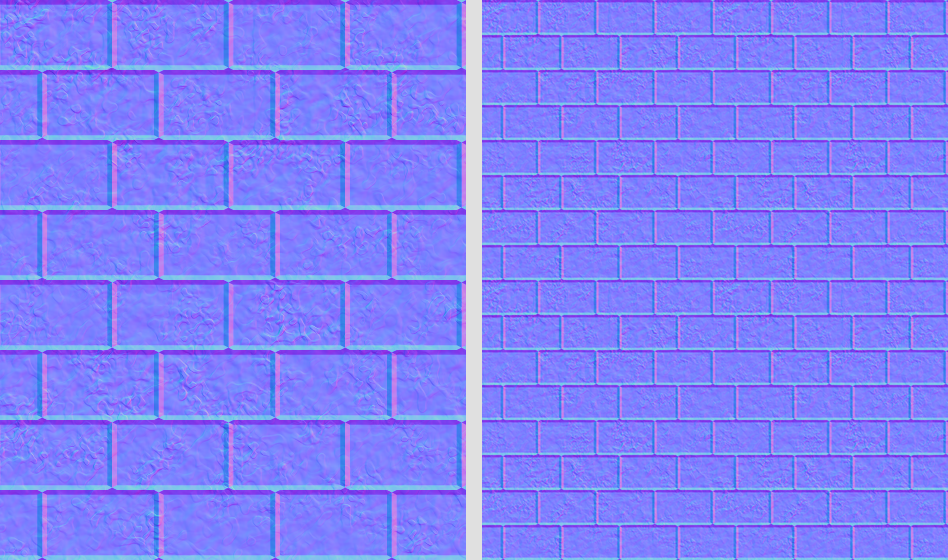
Left, the tile; right, the same tile 2 across and 2 down.
Reproduce this texture map procedurally as a Shadertoy shader.

```glsl
// Tangent-space normal map of a running-bond brick wall with pitted, flaked faces.
// Bevel slopes come from distances to the joints; surface slopes are the finite
// differences of a wrapping gradient-noise height field. Tiles in both directions.

#define COLS 4.0
#define ROWS 8.0
#define JOINT_EVEN 0.3625   // joint position in even rows, in bricks
#define JOINT_ODD 0.9625    // joint position in odd rows, in bricks
#define BEVEL 0.0103        // bevel width, in canvas widths
#define BEVEL_SLOPE 0.62
#define NOTCH 0.5           // depth of the notch at T-junctions, in bevels
#define ROUGHNESS 0.085
#define FLAKE_HEIGHT 0.0011
#define WARP 0.0035

float hash(vec2 p) {
    vec3 q = fract(p.xyx * vec3(0.1031, 0.1030, 0.0973));
    q += dot(q, q.yzx + 33.33);
    return fract((q.x + q.y) * q.z);
}

// Gradient noise that repeats after a whole number of cells
float cornerNoise(vec2 cell, vec2 f, vec2 corner, vec2 period) {
    float angle = 6.2832 * hash(mod(cell + corner, period) + period);
    return dot(vec2(cos(angle), sin(angle)), f - corner);
}

float noise(vec2 uv, float cells) {
    vec2 period = round(cells * vec2(1.0, iResolution.y / iResolution.x));
    vec2 p = uv * period, i = floor(p), f = p - i;
    vec2 w = f * f * f * (f * (f * 6.0 - 15.0) + 10.0);
    return mix(mix(cornerNoise(i, f, vec2(0, 0), period),
                   cornerNoise(i, f, vec2(1, 0), period), w.x),
               mix(cornerNoise(i, f, vec2(0, 1), period),
                   cornerNoise(i, f, vec2(1, 1), period), w.x), w.y);
}

// Height of the worn surface, in canvas widths
float surfaceHeight(vec2 uv) {
    uv += WARP * vec2(noise(uv, 43.0), noise(uv, 47.0));
    vec2 diagonal = vec2(uv.x - uv.y, uv.y);   // whole-number shear still wraps
    float patches = smoothstep(-0.25, 0.35, noise(uv, 11.0));
    float grain = 0.6 * noise(uv, 23.0) / 23.0
                + 0.45 * noise(diagonal, 29.0) / 29.0
                + 0.7 * noise(uv, 53.0) / 53.0
                + mix(0.35, 1.1, patches) * noise(uv, 101.0) / 101.0;
    float flakes = smoothstep(0.08, 0.3, noise(uv, 37.0))
                 + 0.5 * smoothstep(0.12, 0.35, noise(diagonal, 31.0))
                 + 0.8 * patches * smoothstep(0.0, 0.28, noise(uv, 67.0));
    return ROUGHNESS * grain + FLAKE_HEIGHT * mix(0.5, 1.0, patches) * flakes;
}

vec2 surfaceSlope(vec2 uv, float aspect) {
    const float e = 0.0015;
    float h = surfaceHeight(uv);
    return -vec2(surfaceHeight(uv + vec2(e, 0.0)) - h,
                 surfaceHeight(uv + vec2(0.0, e / aspect)) - h) / e;
}

float jointOffset(float row) {
    return mod(row, 2.0) < 0.5 ? JOINT_EVEN : JOINT_ODD;
}

// Signed distance to the nearest upright joint of a row
float toJoint(float x, float row) {
    float t = x - jointOffset(row);
    return (t - round(t)) / COLS;
}

vec2 bevelSlope(vec2 uv, float aspect) {
    vec2 grid = uv * vec2(COLS, ROWS);
    float bed = round(grid.y);
    float bedDistance = (grid.y - bed) * aspect / ROWS;

    // The bed line bends into the foot or head of each upright joint
    float above = max(BEVEL - abs(toJoint(grid.x, bed)), 0.0);
    float below = max(BEVEL - abs(toJoint(grid.x, bed - 1.0)), 0.0);
    float dy = bedDistance - NOTCH * (above - below);
    float dx = toJoint(grid.x, dy > 0.0 ? bed : bed - 1.0);

    if (min(abs(dx), abs(bedDistance)) > BEVEL) return vec2(0.0);
    return BEVEL_SLOPE * (abs(dx) < abs(dy) ? vec2(sign(dx), 0.0) : vec2(0.0, sign(dy)));
}

// Each brick is worn to a different degree
float brickWear(vec2 uv) {
    vec2 grid = uv * vec2(COLS, ROWS);
    float row = floor(grid.y);
    float column = floor(grid.x - jointOffset(row));
    return mix(0.75, 1.15, hash(mod(vec2(column, row), vec2(COLS, ROWS)) + 5.0));
}

void mainImage(out vec4 fragColor, in vec2 fragCoord) {
    vec2 uv = fragCoord / iResolution.xy;
    float aspect = iResolution.y / iResolution.x;

    // Average the bevels over the pixel for smooth edges
    vec2 slope = vec2(0.0);
    for (int i = 0; i < 9; i++) {
        vec2 offset = (vec2(i % 3, i / 3) - 1.0) / 3.0;
        slope += bevelSlope(uv + offset / iResolution.xy, aspect) / 9.0;
    }

    slope += brickWear(uv) * surfaceSlope(uv, aspect);
    vec3 normal = normalize(vec3(slope, 1.0));
    fragColor = vec4(normal * 0.5 + 0.5, 1.0);
}
```
